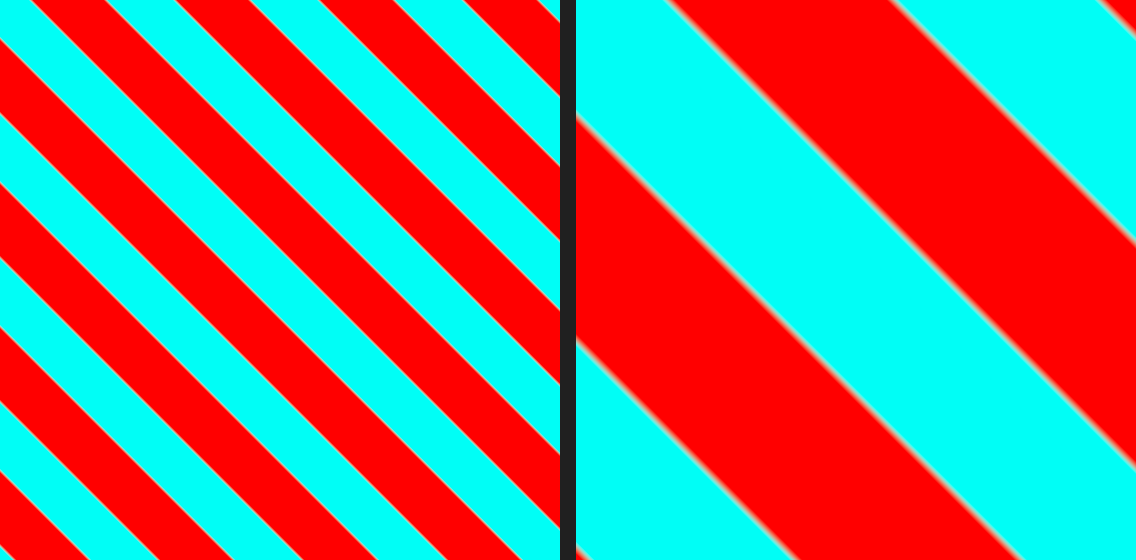
Left, the full canvas; right, a detail of the centre.
This pattern is drawn by a Shadertoy shader. Its source:

```glsl
// Diagonal red and cyan stripes falling to the right at 45 degrees.
// A repeated distance to the nearest red stripe gives the coverage, and
// the soft edges are blended in a perceptual (cube-root cone) space.

const mat3 RGB_TO_CONE = mat3(0.4122, 0.2119, 0.0883,
                              0.5363, 0.6807, 0.2817,
                              0.0514, 0.1074, 0.6300);

vec3 toPerceptual(vec3 color) {
    return pow(RGB_TO_CONE * pow(color, vec3(2.2)), vec3(1.0 / 3.0));
}

vec3 fromPerceptual(vec3 cone) {
    vec3 linearColor = inverse(RGB_TO_CONE) * (cone * cone * cone);
    return pow(clamp(linearColor, 0.0, 1.0), vec3(1.0 / 2.2));
}

// Signed distance to the nearest stripe, negative inside
float stripeDistance(float across, float period, float halfWidth) {
    return abs(mod(across + 0.5 * period, period) - 0.5 * period) - halfWidth;
}

void mainImage(out vec4 fragColor, in vec2 fragCoord) {
    vec2 uv = fragCoord / iResolution.y;

    // Position across the stripes, zero on the falling diagonal
    float across = (uv.x + uv.y - 1.0) * sqrt(0.5);
    float d = stripeDistance(across - 0.0861, 0.1819, 0.0473);

    // Soft edge, never narrower than a pixel
    float softness = max(0.0027, 0.75 / iResolution.y);
    float cyanAmount = smoothstep(-softness, softness, d);

    vec3 red = vec3(1.0, 0.0, 0.0);
    vec3 cyan = vec3(0.0, 0.995, 0.963);
    vec3 blend = mix(toPerceptual(red), toPerceptual(cyan), cyanAmount);
    fragColor = vec4(fromPerceptual(blend), 1.0);
}
```
